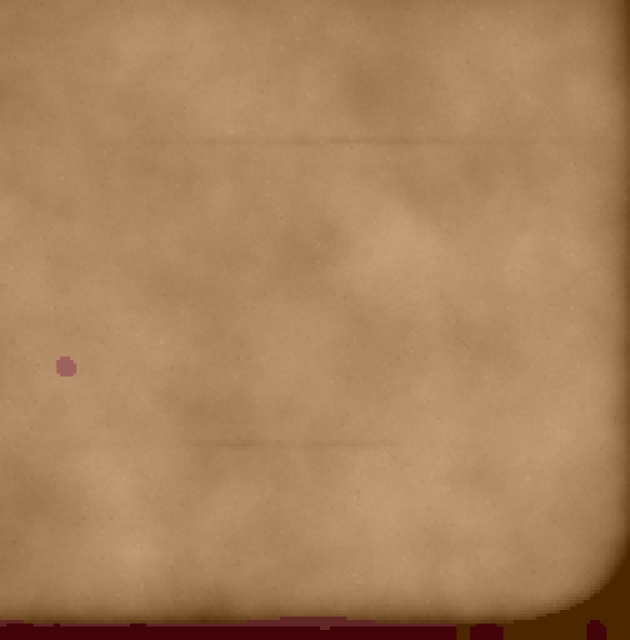
Write a WebGL 1 fragment shader that draws this texture.

```glsl
precision highp float;
// Old brown parchment with folds, burnt edges and dark red stains along the bottom.
uniform vec2 u_resolution;

#define GRID 192.0         // texels per canvas height
#define CLOUD_SCALE 7.0
#define CLOUD_DEPTH 0.20
#define GRAIN_DEPTH 0.016
#define FOLD_DEPTH 0.036
#define BURN_DEPTH 0.34
#define BURN_WIDTH 0.027
#define CORNER_RADIUS 0.27
#define PAGE_BOTTOM 0.027

const vec3 PAPER = vec3(0.697, 0.547, 0.397);
const vec3 BACKING = vec3(0.30, 0.15, 0.0);
const vec3 DARK_RED = vec3(0.26, 0.015, 0.03);
const vec3 RIM_RED = vec3(0.38, 0.15, 0.15);
const vec3 SPOT_RED = vec3(0.62, 0.38, 0.36);

float hash(vec2 p) {
  vec3 q = fract(vec3(p.xyx) * 0.1031);
  q += dot(q, q.yzx + 33.33);
  return fract((q.x + q.y) * q.z);
}

float noise(vec2 p) {
  vec2 i = floor(p), f = fract(p);
  f = f * f * (3.0 - 2.0 * f);
  return mix(mix(hash(i), hash(i + vec2(1, 0)), f.x),
             mix(hash(i + vec2(0, 1)), hash(i + vec2(1, 1)), f.x), f.y);
}

float fbm(vec2 p) {
  float sum = 0.0, amp = 0.5;
  for (int i = 0; i < 5; i++) {
    sum += amp * noise(p);
    p = mat2(1.6, 1.2, -1.2, 1.6) * p + 17.3;
    amp *= 0.52;
  }
  return sum;
}

float bell(float x) { return exp(-x * x); }

// Faint horizontal crease, broken up along its length
float fold(vec2 p, float y, float centre, float halfLength) {
  float band = bell((p.y - y) / 0.0065);
  float fade = 0.15 + 0.85 * bell((p.x - centre) / halfLength);
  return FOLD_DEPTH * band * fade * (0.4 + noise(p * vec2(30.0, 60.0)));
}

// Rounded drip standing on the bottom border
float drip(vec2 p, float x, float halfWidth, float top) {
  float u = (p.x - x) / halfWidth;
  return step(abs(u), 1.0) * step(p.y, top - 0.008 * u * u);
}

vec3 parchment(vec2 p, float aspect) {
  vec2 cell = floor(p * GRID);
  p = (cell + 0.5) / GRID;
  float right = max(aspect - p.x, 0.0);

  // Page outline with a rounded lower right corner
  vec2 corner = vec2(aspect - 0.204, PAGE_BOTTOM + CORNER_RADIUS);
  vec2 reach = vec2(p.x - corner.x, corner.y - p.y);
  float inside = CORNER_RADIUS - length(max(reach, 0.0));
  inside += 0.004 * (noise(p * 60.0) - 0.5);

  // Clouds, grain and sparse specks
  float shade = CLOUD_DEPTH * (0.5 - fbm(p * CLOUD_SCALE + 3.7));
  shade += GRAIN_DEPTH * (hash(cell) - 0.5);
  float speck = hash(cell + 71.0);
  shade += 0.022 * (step(0.992, speck) - step(speck, 0.005));
  shade += fold(p, 0.779, 0.52, 0.27) + fold(p, 0.305, 0.44, 0.19);

  // Darkening towards the borders
  shade += BURN_DEPTH * exp(-max(inside, 0.0) / BURN_WIDTH);
  shade += 0.20 * exp(-right / 0.028);
  shade += 0.045 * exp(-p.x / 0.09) + 0.045 * exp(-(1.0 - p.y) / 0.06);
  shade += 0.08 * exp(-length(vec2(right, 1.0 - p.y)) / 0.09);
  vec3 color = max(PAPER - shade, BACKING);

  // Lone drop with a pointed top
  vec2 s = (p - vec2(0.103, 0.428)) / 0.018;
  s.x *= 1.0 + 0.8 * max(s.y, 0.0);
  float ragged = 0.25 * (noise(p * 90.0) - 0.5);
  color = mix(color, SPOT_RED - 0.3 * shade, step(length(s) + ragged, 1.0));

  color = mix(BACKING, color, step(0.0, inside));

  // Stained bottom border: lighter rim above dark red
  float swell = bell((p.x - 0.49) / 0.085);
  float jag = 0.006 * (noise(vec2(p.x * 45.0, 2.0)) - 0.5);
  float rimTop = 0.025 + 0.012 * swell + 0.007 * bell(p.x / 0.035) + 0.4 * jag;
  float rimFoot = 0.021 - 0.003 * swell + jag;
  float stained = step(p.x, aspect - 0.269);
  color = mix(color, RIM_RED, stained * step(p.y, rimTop));
  color = mix(color, DARK_RED, stained * step(p.y, rimFoot));
  float drips = max(drip(p, aspect - 0.224, 0.025, 0.027),
                    drip(p, aspect - 0.054, 0.015, 0.030));
  return mix(color, DARK_RED, drips);
}

void main() {
  // 2 x 2 supersampling softens the texel edges
  vec3 sum = vec3(0.0);
  for (int i = 0; i < 4; i++) {
    vec2 offset = vec2(mod(float(i), 2.0), floor(float(i) / 2.0)) * 0.5 - 0.25;
    vec2 p = (gl_FragCoord.xy + offset) / u_resolution.y;
    sum += parchment(p, u_resolution.x / u_resolution.y);
  }
  gl_FragColor = vec4(sum / 4.0, 1.0);
}
```
